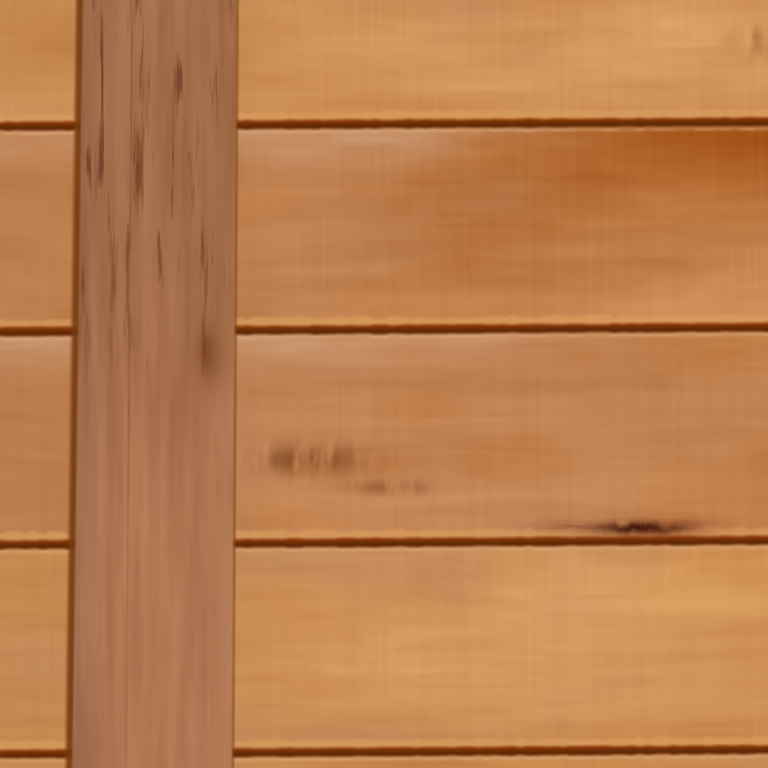
A Shadertoy shader for this texture:

```glsl
// Varnished horizontal wooden boards with dark grooves, crossed by a vertical post.

float hash(vec2 p) {
    return fract(sin(dot(p, vec2(127.1, 311.7))) * 43758.545);
}

float noise(vec2 p) {
    vec2 i = floor(p), f = fract(p);
    f = f * f * (3.0 - 2.0 * f);
    return mix(mix(hash(i), hash(i + vec2(1, 0)), f.x),
               mix(hash(i + vec2(0, 1)), hash(i + vec2(1, 1)), f.x), f.y);
}

float fbm(vec2 p) {
    float sum = 0.0, amp = 0.5;
    for (int i = 0; i < 4; i++) {
        sum += amp * noise(p);
        p = p * 2.03 + 17.3;
        amp *= 0.5;
    }
    return sum / 0.9375;
}

// Soft elliptical spot
float smudge(vec2 p, vec2 center, vec2 radius) {
    vec2 q = (p - center) / radius;
    return exp(-dot(q, q));
}

vec3 boards(vec2 uv, float px) {
    // Rows rise slightly to the right; one groove sits a little high
    float pitch = 0.2725;
    float bow = 0.005 * smudge(vec2(0.0, uv.y), vec2(0.0, 0.57), vec2(1.0, 0.1));
    float v = (uv.y - 0.018 - 0.006 * uv.x - bow) / pitch;
    float row = floor(v), h = fract(v);
    vec2 p = uv + vec2(row * 7.3, row * 3.1);

    // Base tone: the two middle boards are redder and darker
    float red = 1.0 - smoothstep(0.5, 1.5, abs(row - 1.5));
    vec3 col = mix(vec3(0.81, 0.57, 0.335), vec3(0.765, 0.505, 0.295), red);

    // Broad clouds, dull patches, long grain, fine saw marks
    float cloud = fbm(p * vec2(2.5, 8.0));
    float grain = fbm(p * vec2(6.0, 65.0) + 3.0 * cloud);
    float dull = smoothstep(0.45, 0.75, fbm(p * vec2(4.0, 7.0) + 31.0));
    col += vec3(0.17, 0.20, 0.19) * (cloud - 0.5);
    col = mix(col, vec3(0.76, 0.55, 0.39), 0.55 * dull);
    col += vec3(0.06, 0.07, 0.065) * (grain - 0.5);
    col += 0.016 * (noise(p * vec2(190.0, 7.0)) - 0.5);

    // Boards fade to a duller brown beside and left of the post
    float beside = smoothstep(0.38, 0.29, uv.x) * (0.5 + 0.5 * red);
    col = mix(col, vec3(0.70, 0.48, 0.31), 0.45 * beside * (0.4 + cloud));

    // Amber shade near the upper edge, deeper to the right on one board
    float amber = smoothstep(0.4, 0.95, h) * smoothstep(0.3, 1.0, uv.x);
    col -= vec3(0.08, 0.12, 0.14) * amber * (row == 2.0 ? 1.2 : 0.2);

    // Pale sheen below the top edge
    float sheen = smoothstep(0.76, 0.97, h) * fbm(p * vec2(12.0, 60.0));
    col = mix(col, vec3(0.82, 0.65, 0.52), 0.8 * sheen * red * smoothstep(1.0, 0.4, uv.x));

    // Weathered patch, its tail, and a dark knot by the groove
    float streak = fbm(uv * vec2(75.0, 22.0));
    float patchy = smudge(uv, vec2(0.40, 0.402), vec2(0.075, 0.02))
                 + 0.7 * smudge(uv, vec2(0.51, 0.365), vec2(0.05, 0.01))
                 + 0.6 * smudge(uv, vec2(0.98, 0.945), vec2(0.03, 0.02));
    col = mix(col, vec3(0.50, 0.28, 0.14), 0.85 * patchy * smoothstep(0.2, 0.75, streak));
    float knot = smudge(uv, vec2(0.82, 0.313), vec2(0.10, 0.014));
    col = mix(col, vec3(0.48, 0.19, 0.10), knot * smoothstep(0.2, 0.7, grain));
    vec2 core = vec2(0.83, 0.311 + 0.012 * (streak - 0.5));
    col = mix(col, vec3(0.20, 0.05, 0.02), 0.85 * smudge(uv, core, vec2(0.055, 0.007)));

    // Groove with a pale lip above and a thin highlight below
    float d = (fract(v + 0.5) - 0.5) * pitch;
    float rough = noise(vec2(uv.x * 90.0, floor(v + 0.5) * 5.0)) - 0.5;
    float lip = smoothstep(0.005, 0.009, d) * (1.0 - smoothstep(0.013, 0.019, d + 0.004 * rough));
    col = mix(col, vec3(0.85, 0.61, 0.36), 0.7 * lip * (1.0 - knot));
    float glint = smoothstep(-0.014, -0.009, d) * (1.0 - step(0.0, d));
    col = mix(col, vec3(0.85, 0.66, 0.48), (0.45 + 0.4 * rough) * glint);
    vec3 gap = mix(vec3(0.38, 0.16, 0.02), vec3(0.56, 0.23, 0.03), smoothstep(-0.003, 0.007, d));
    float soft = 0.002 + px, halfWidth = 0.0057 + 0.0015 * rough;
    return mix(col, gap, 1.0 - smoothstep(halfWidth - soft, halfWidth + soft, abs(d)));
}

vec3 post(vec2 uv) {
    // Slightly darker towards the top, cooler along the left
    vec3 col = mix(vec3(0.68, 0.455, 0.315), vec3(0.635, 0.425, 0.285), smoothstep(0.1, 0.9, uv.y));
    col = mix(col, vec3(0.60, 0.41, 0.32), 0.4 * (1.0 - smoothstep(0.10, 0.16, uv.x)));

    // Vertical grain and thin faint checks
    float grain = fbm(uv * vec2(90.0, 5.0));
    col += vec3(0.10, 0.09, 0.08) * (grain - 0.5);
    col += 0.06 * (fbm(uv * vec2(16.0, 6.0) + 5.0) - 0.5);
    float checks = smoothstep(0.62, 0.85, fbm(uv * vec2(120.0, 9.0) + 9.0));
    col -= vec3(0.17, 0.15, 0.12) * checks * smoothstep(0.35, 0.8, uv.y);

    // Long seam and a worn knot
    float seam = smoothstep(0.0025, 0.0, abs(uv.x - 0.164 - 0.008 * uv.y));
    col -= 0.08 * seam * (0.3 + 0.7 * noise(uv * vec2(1.0, 14.0)));
    return col - 0.25 * smudge(uv, vec2(0.273, 0.54), vec2(0.016, 0.035)) * grain;
}

void mainImage(out vec4 fragColor, in vec2 fragCoord) {
    vec2 uv = fragCoord / iResolution.xy;
    float px = 1.0 / iResolution.y, soft = 0.0012 + px;
    float left = mix(0.094, 0.108, uv.y), right = mix(0.302, 0.308, uv.y);

    // Boards, then the shadows beside the post, then the post itself
    vec3 col = boards(uv, px);
    float shade = smoothstep(left - 0.010 - soft, left - 0.007 + soft, uv.x) * step(uv.x, 0.2);
    col = mix(col, vec3(0.46, 0.23, 0.06), 0.9 * shade);
    col = mix(col, vec3(0.50, 0.28, 0.11), 0.7 * smoothstep(0.005, 0.001, abs(uv.x - right)));
    float inside = smoothstep(left - soft, left + soft, uv.x)
                 * (1.0 - smoothstep(right - soft, right + soft, uv.x));
    fragColor = vec4(mix(col, post(uv), inside), 1.0);
}
```
